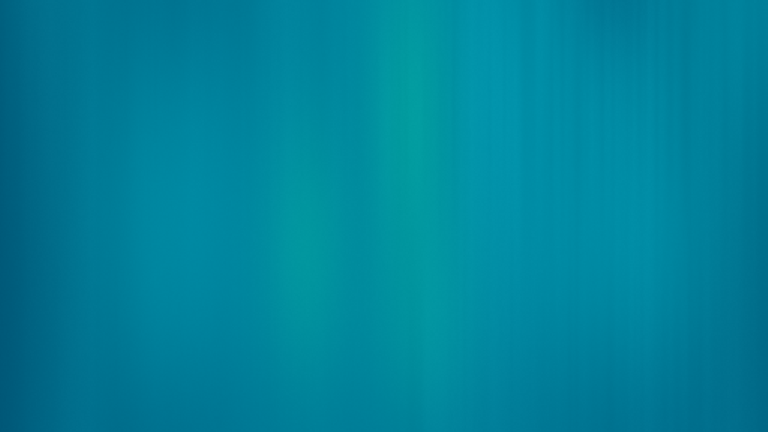
Write a WebGL 1 fragment shader that draws this background.

```glsl
precision highp float;
// Teal backdrop of blurred vertical light: a broad horizontal falloff,
// soft elliptical glows and shadows, and fine vertical streaks made from
// value noise that is stretched along y and strongest at the upper right.

uniform vec2 u_resolution;

const vec3 TEAL = vec3(0.0, 0.525, 0.625);
const vec3 LEFT_DARK = vec3(0.0, 0.315, 0.445);
const vec3 RIGHT_DARK = vec3(0.0, 0.385, 0.50);
const vec3 SHADOW = vec3(0.0, 0.41, 0.535);
const vec3 CYAN = vec3(0.0, 0.575, 0.67);
const vec3 GREEN = vec3(0.01, 0.625, 0.63);
const vec3 STREAK_TINT = vec3(0.35, 1.0, 0.95);
const float STREAK_STRENGTH = 0.055;
const float BAND_STRENGTH = 0.028;
const float GRAIN_STRENGTH = 0.006;

float hash(vec2 p) {
  p = fract(p * vec2(0.1031, 0.1137));
  p += dot(p, p.yx + 33.33);
  return fract((p.x + p.y) * p.x * 7.31);
}

float noise(vec2 p) {
  vec2 cell = floor(p);
  vec2 f = fract(p);
  f = f * f * (3.0 - 2.0 * f);
  float low = mix(hash(cell), hash(cell + vec2(1.0, 0.0)), f.x);
  float high = mix(hash(cell + vec2(0.0, 1.0)), hash(cell + 1.0), f.x);
  return mix(low, high, f.y);
}

// Soft ellipse, 1 at its centre
float glow(vec2 uv, vec2 centre, vec2 radius) {
  vec2 d = (uv - centre) / radius;
  return exp(-dot(d, d));
}

// Three octaves of vertical streaks, centred on zero
float streaks(vec2 uv) {
  float sum = 0.0;
  float frequency = 48.0;
  float weight = 0.4;
  for (int i = 0; i < 3; i++) {
    sum += weight * (noise(vec2(uv.x * frequency, uv.y * 1.7 + frequency)) - 0.5);
    frequency *= 2.1;
    weight *= 0.8;
  }
  return sum;
}

vec3 backdrop(vec2 uv) {
  // Dark sides, deeper towards the bottom
  float left = 1.0 - smoothstep(-0.06, 0.23, uv.x);
  float right = smoothstep(0.82, 1.04, uv.x);
  vec3 color = mix(TEAL, LEFT_DARK, left * mix(1.0, 0.72, uv.y));
  color = mix(color, RIGHT_DARK, right * mix(1.0, 0.4, uv.y));

  // Shadows along the top and bottom
  color = mix(color, SHADOW, 0.60 * glow(uv, vec2(0.23, 1.05), vec2(0.13, 0.30)));
  color = mix(color, SHADOW, 0.85 * glow(uv, vec2(0.79, 1.05), vec2(0.075, 0.20)));
  color = mix(color, SHADOW, 0.70 * glow(uv, vec2(0.20, -0.08), vec2(0.17, 0.32)));
  color = mix(color, SHADOW, 0.70 * glow(uv, vec2(0.86, -0.08), vec2(0.23, 0.35)));
  color = mix(color, SHADOW, 0.25 * glow(uv, vec2(0.55, -0.08), vec2(0.25, 0.25)));

  // Cyan light on both sides of the centre
  color = mix(color, CYAN, 0.40 * glow(uv, vec2(0.23, 0.50), vec2(0.09, 0.35)));
  color = mix(color, CYAN, 0.75 * glow(uv, vec2(0.66, 0.82), vec2(0.12, 0.45)));
  color = mix(color, CYAN, 0.55 * glow(uv, vec2(0.80, 0.48), vec2(0.12, 0.28)));
  color = mix(color, CYAN, 0.30 * glow(uv, vec2(0.96, 0.95), vec2(0.05, 0.28)));

  // Two green columns
  color = mix(color, GREEN, 0.72 * glow(uv, vec2(0.40, 0.43), vec2(0.055, 0.30)));
  color = mix(color, GREEN, 0.92 * glow(uv, vec2(0.535, 0.72), vec2(0.055, 0.38)));
  color = mix(color, GREEN, 0.50 * glow(uv, vec2(0.55, 0.30), vec2(0.07, 0.28)));
  return color;
}

void main() {
  vec2 uv = gl_FragCoord.xy / u_resolution;
  vec3 color = backdrop(uv);

  // Streaks fade to the left and towards the bottom
  float reach = mix(0.30, 1.0, smoothstep(0.46, 0.60, uv.x));
  reach *= mix(0.45, 1.0, smoothstep(0.05, 0.85, uv.y));
  color += STREAK_TINT * streaks(uv) * STREAK_STRENGTH * reach;

  // Wide faint bands and a fine grain
  float band = noise(vec2(uv.x * 19.0 + 5.0, uv.y * 0.8)) - 0.5;
  color += STREAK_TINT * band * BAND_STRENGTH;
  color += (hash(floor(uv * vec2(512.0, 288.0))) - 0.5) * GRAIN_STRENGTH;

  gl_FragColor = vec4(clamp(color, 0.0, 1.0), 1.0);
}
```
